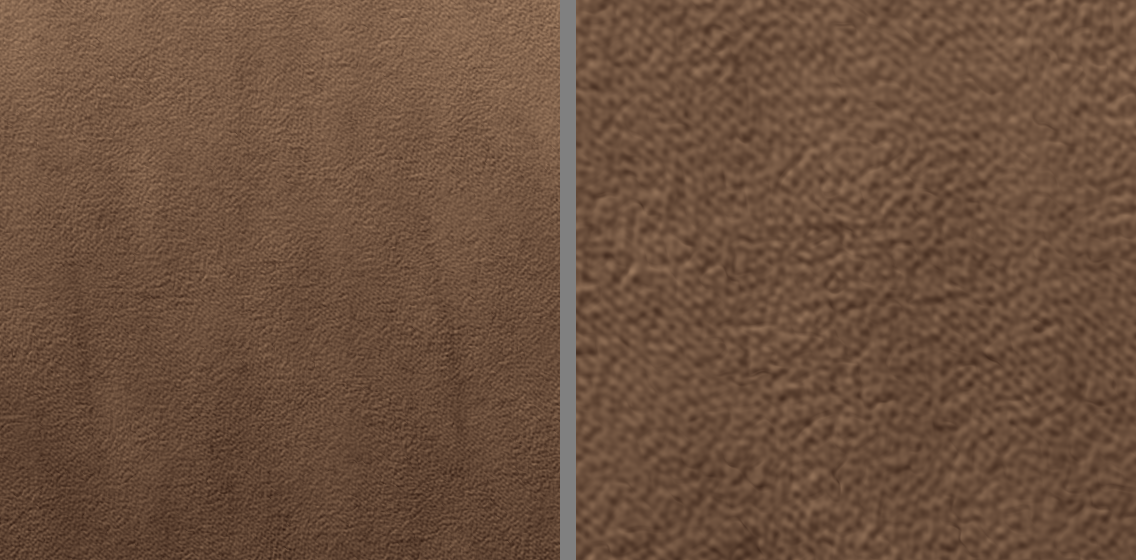
Left, the full canvas; right, a detail of the centre.
Write a Shadertoy shader that draws this texture.

```glsl
// Soft brown leather: a vertical light falloff with faint hanging folds,
// covered by embossed pebble grain, short dark creases and a fine diagonal weave.
// Grain is the slope of a noise height field, lit from the upper left.

const vec3 LEATHER = vec3(0.42, 0.31, 0.235);   // middle tone
const vec3 TONE_RAMP = vec3(1.0, 0.88, 0.72);   // colour change per unit of tone
const float BOTTOM_TONE = -0.056;
const float TOP_LIFT = 0.137;
const float CORNER_LIFT = 0.045;

const vec2 LIGHT_DIR = vec2(-0.5, 0.86);
const float RELIEF_STEP = 0.0018;
const float PEBBLE_FREQ = 62.0;
const float FINE_FREQ = 165.0;
const float PEBBLE_GAIN = 0.16;
const float FINE_GAIN = 0.10;
const float CREASE_GAIN = 0.06;
const float SPECKLE_FREQ = 215.0;
const float SPECKLE_GAIN = 0.045;

const float WEAVE_FREQ = 160.0;
const vec2 WEAVE_NORMAL = vec2(0.67, 0.74);
const float WEAVE_GAIN = 0.025;

const float STREAK_GAIN = 0.032;
const float CLOUD_GAIN = 0.024;
const float MOTTLE_GAIN = 0.022;
const float FOLD_GAIN = 0.036;

// Random unit gradient for a lattice cell
vec2 cellGradient(vec2 cell) {
    uvec2 k = uvec2(ivec2(cell)) * uvec2(1597u, 3571u);
    uint h = (k.x ^ k.y) * 747796405u + 277803u;
    h = ((h >> 15u) ^ h) * 739982445u;
    h = ((h >> 13u) ^ h) * 277803737u;
    h ^= h >> 16u;
    float angle = 6.28318 * float(h & 65535u) / 65536.0;
    return vec2(cos(angle), sin(angle));
}

// Gradient noise, roughly -0.7 to 0.7
float noise(vec2 p) {
    vec2 i = floor(p), f = p - i;
    vec2 u = f * f * f * (f * (f * 6.0 - 15.0) + 10.0);
    vec2 e = vec2(1.0, 0.0);
    float a = dot(cellGradient(i), f);
    float b = dot(cellGradient(i + e), f - e);
    float c = dot(cellGradient(i + e.yx), f - e.yx);
    float d = dot(cellGradient(i + 1.0), f - 1.0);
    return mix(mix(a, b, u.x), mix(c, d, u.x), u.y);
}

// Signed noise whose zero lines are the valleys between pebbles
float pebbles(vec2 p) {
    vec2 q = p * PEBBLE_FREQ * vec2(0.9, 1.1);
    return noise(q + 0.4 * noise(q * 1.7 + 31.0));
}

float grainHeight(vec2 p) {
    float fine = noise(p * FINE_FREQ + 57.0);
    return PEBBLE_GAIN * abs(pebbles(p)) + FINE_GAIN * fine;
}

// Soft dark line hanging from top to bottom, bowed sideways
float fold(vec2 p, vec2 top, vec2 bottom, float bow) {
    float t = (top.y - p.y) / (top.y - bottom.y);
    float x = mix(top.x, bottom.x, t) + bow * 4.0 * t * (1.0 - t);
    float d = p.x - x + 0.012 * noise(p * 14.0);
    float ends = smoothstep(0.0, 0.2, t) * smoothstep(1.0, 0.6, t);
    float core = exp(-d * d / 0.00006);
    float halo = exp(-d * d / 0.0008);
    return ends * (0.6 * core + 0.4 * halo);
}

// Broad light, vertical streaks, mottling and folds
float broadTone(vec2 p, vec2 uv) {
    float tone = BOTTOM_TONE + TOP_LIFT * pow(uv.y, 1.1);
    float side = 2.0 * uv.x - 1.0;
    tone += CORNER_LIFT * side * side * smoothstep(0.55, 1.0, uv.y);
    tone += 0.008 * side;
    float sway = 0.5 * noise(p * 3.0 + 5.0);
    tone += STREAK_GAIN * noise(vec2(p.x * 13.0 + sway, p.y * 3.0) + 13.0);
    tone += CLOUD_GAIN * noise(p * 6.0 + 71.0);
    tone += MOTTLE_GAIN * noise(p * 22.0 + 83.0);
    float folds = fold(p, vec2(0.72, 0.66), vec2(0.82, 0.02), 0.045);
    folds += 0.8 * fold(p, vec2(0.13, 0.60), vec2(0.20, 0.08), -0.015);
    return tone - FOLD_GAIN * folds;
}

void mainImage(out vec4 fragColor, in vec2 fragCoord) {
    vec2 p = fragCoord / iResolution.y;
    vec2 uv = fragCoord / iResolution.xy;
    float tone = broadTone(p, uv);

    // Bend the grain slightly so its direction wanders over the hide
    vec2 bend = vec2(noise(p * 6.0 + 3.0), noise(p * 6.0 + 43.0));
    vec2 q = p + 0.012 * bend;

    // Embossed grain and speckle
    vec2 lightStep = LIGHT_DIR * RELIEF_STEP;
    float patchiness = 1.0 + 0.5 * noise(p * 9.0 + 19.0);
    tone += patchiness * (grainHeight(q - lightStep) - grainHeight(q + lightStep));
    tone += SPECKLE_GAIN * noise(q * SPECKLE_FREQ + 7.0);

    // Short soft creases in the valleys
    float valley = 1.0 - smoothstep(0.0, 0.2, abs(pebbles(q)));
    float broken = smoothstep(0.0, 0.45, noise(q * vec2(36.0, 48.0) + 91.0));
    tone -= CREASE_GAIN * valley * broken;

    // Diagonal weave, faded out where pixels are too coarse for it
    float phase = dot(p, WEAVE_NORMAL) * WEAVE_FREQ;
    float weave = sin(6.28318 * phase + 2.5 * noise(p * 40.0));
    float strength = 0.8 + 0.8 * noise(p * 12.0 + 27.0);
    float resolved = 1.0 - smoothstep(0.36, 0.5, WEAVE_FREQ / iResolution.y);
    tone += WEAVE_GAIN * strength * resolved * weave;

    fragColor = vec4(clamp(LEATHER + TONE_RAMP * tone, 0.0, 1.0), 1.0);
}
```
